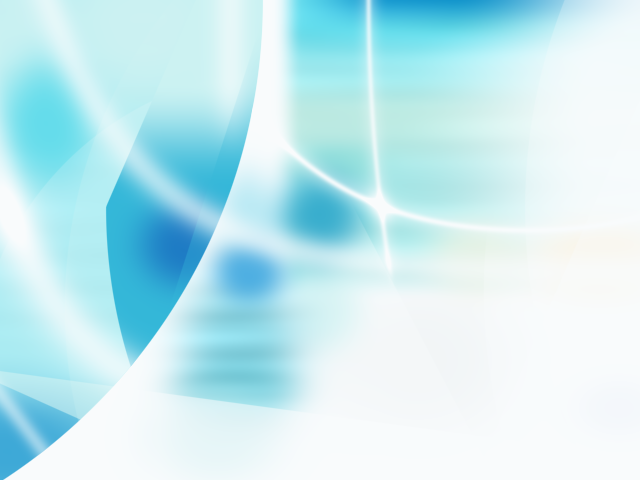
Give the GLSL for this background, as a Shadertoy shader.

```glsl
#define WHITE vec3(0.975, 0.985, 0.99)
#define PALE vec3(0.82, 0.95, 0.95)
#define AQUA vec3(0.38, 0.86, 0.92)
#define TEAL vec3(0.16, 0.70, 0.84)
#define OCEAN vec3(0.08, 0.59, 0.81)
#define COBALT vec3(0.06, 0.43, 0.75)
#define MINT vec3(0.74, 0.92, 0.89)
#define CREAM vec3(0.99, 0.93, 0.82)
#define DISC_CENTRE vec2(-0.646, 1.0)
#define DISC_RADIUS 1.194
#define SILK 0.16

vec2 hashGradient(vec2 cell) {
    vec2 h = vec2(dot(cell, vec2(127.1, 311.7)), dot(cell, vec2(269.5, 183.3)));
    return 2.0 * fract(sin(h) * 43758.5) - 1.0;
}

float gradientNoise(vec2 p) {
    vec2 i = floor(p), f = fract(p);
    vec2 u = f * f * f * (f * (f * 6.0 - 15.0) + 10.0);
    vec2 e = vec2(1.0, 0.0);
    float low = mix(dot(hashGradient(i), f), dot(hashGradient(i + e), f - e), u.x);
    float high = mix(dot(hashGradient(i + e.yx), f - e.yx),
                     dot(hashGradient(i + 1.0), f - 1.0), u.x);
    return mix(low, high, u.y);
}

// Antialiased step across a signed distance
float side(float d) {
    float w = 0.8 / iResolution.y;
    return smoothstep(-w, w, d);
}

float insideCircle(vec2 p, vec2 centre, float radius) {
    return side(radius - length(p - centre));
}

// Positive to the right of the direction from a to b
float lineDistance(vec2 p, vec2 a, vec2 b) {
    vec2 d = normalize(b - a);
    return (p.x - a.x) * d.y - (p.y - a.y) * d.x;
}

float glow(float d, float width) {
    return exp(-d * d / (width * width));
}

// Approximate distance to y = base + height * exp(-rate * x)
float decayDistance(vec2 p, float base, float height, float rate) {
    float rise = height * exp(-rate * p.x);
    return (p.y - base - rise) / sqrt(1.0 + rate * rate * rise * rise);
}

// Soft elliptical patch of colour with a flat middle
void tint(inout vec3 col, vec2 p, vec2 centre, vec2 size, vec3 hue, float amount) {
    vec2 d = (p - centre) / size;
    float q = dot(d, d);
    col = mix(col, hue, amount * exp(-q * sqrt(q)));
}

vec3 openField(vec2 p, float silk) {
    // Horizontal colour bands, fading right and below
    vec3 sky = mix(vec3(0.66, 0.91, 0.91), MINT, smoothstep(0.62, 0.75, p.y));
    sky = mix(sky, vec3(0.62, 0.92, 0.94), smoothstep(0.76, 0.86, p.y));
    sky = mix(sky, AQUA, smoothstep(0.85, 0.95, p.y));
    sky = mix(sky, OCEAN, smoothstep(0.93, 1.01, p.y) * smoothstep(0.58, 0.82, p.x));
    sky += silk * 0.4;
    float fade = smoothstep(0.56, 0.63, p.x) * smoothstep(0.37, 0.44, p.y);
    fade *= 1.0 - 0.93 * smoothstep(0.82, 1.24, p.x - 0.12 * smoothstep(0.85, 1.0, p.y));
    vec3 col = mix(WHITE, sky, fade);

    // Warm and cool patches
    tint(col, p, vec2(0.70, 0.66), vec2(0.10, 0.04), vec3(0.52, 0.85, 0.83), 0.6);
    tint(col, p, vec2(0.99, 0.46), vec2(0.10, 0.08), vec3(0.93, 0.94, 0.86), 0.7);
    tint(col, p, vec2(1.25, 0.45), vec2(0.15, 0.08), CREAM, 0.85);
    tint(col, p, vec2(1.29, 0.15), vec2(0.09, 0.06), vec3(0.88, 0.91, 0.96), 0.8);
    tint(col, p, vec2(0.87, 0.25), vec2(0.20, 0.16), vec3(0.94, 0.955, 0.96), 0.8);
    tint(col, p, vec2(0.54, 0.55), vec2(0.09, 0.10), vec3(0.60, 0.88, 0.94), 0.7);
    tint(col, p, vec2(0.68, 0.36), vec2(0.08, 0.09), PALE, 0.8);
    tint(col, p, vec2(0.50, 0.28), vec2(0.13, 0.16), vec3(0.50, 0.83, 0.89) + silk, 0.9);
    tint(col, p, vec2(0.49, 0.19), vec2(0.12, 0.06), vec3(0.42, 0.79, 0.85) + silk, 0.7);
    tint(col, p, vec2(0.52, 0.435), vec2(0.075, 0.065), vec3(0.22, 0.64, 0.87), 0.85);
    tint(col, p, vec2(0.67, 0.545), vec2(0.085, 0.095), vec3(0.20, 0.67, 0.80), 0.95);
    tint(col, p, vec2(0.45, 0.09), vec2(0.13, 0.10), vec3(0.76, 0.92, 0.93), 0.7);

    // Translucent sheets
    float sheet = 0.25 * insideCircle(p, vec2(2.28, 0.566), 1.186);
    sheet += 0.3 * insideCircle(p, vec2(2.158, 0.392), 1.15) * smoothstep(0.55, 0.42, p.y);
    sheet += 0.2 * side(lineDistance(p, vec2(1.128, 0.323), vec2(1.333, 0.792)));
    sheet += 0.3 * side(-lineDistance(p, vec2(0.964, 0.132), vec2(0.729, 0.583)))
           * smoothstep(0.66, 0.80, p.x) * smoothstep(0.60, 0.48, p.y);
    sheet += 0.55 * side(lineDistance(p, vec2(0.0, 0.227), vec2(0.73, 0.128)))
           * smoothstep(0.25, 0.34, p.x);
    return mix(col, WHITE, clamp(sheet, 0.0, 1.0));
}

vec3 glassDisc(vec2 p, float silk) {
    vec3 col = vec3(0.60, 0.91, 0.94) + silk * 0.2;
    tint(col, p, vec2(0.30, 0.95), vec2(0.26, 0.20), PALE, 0.9);
    tint(col, p, vec2(0.0, 0.95), vec2(0.12, 0.16), PALE, 0.8);
    tint(col, p, vec2(0.10, 0.74), vec2(0.09, 0.13), AQUA, 0.95);
    tint(col, p, vec2(0.02, 0.06), vec2(0.25, 0.13), OCEAN, 1.0);
    col = mix(col, WHITE, 0.18 * insideCircle(p, vec2(0.6, 0.2), 0.654));
    col = mix(col, PALE, 0.22 * insideCircle(p, vec2(1.155, 0.36), 1.02));

    // Saturated lens with a deep core
    float lens = insideCircle(p, vec2(1.306, 0.566), 1.085)
               * side(lineDistance(p, vec2(0.069, 0.219), vec2(0.408, 1.0)));
    vec3 deep = mix(TEAL, vec3(0.80, 0.95, 0.95), smoothstep(0.60, 0.83, p.y));
    tint(deep, p, vec2(0.39, 0.49), vec2(0.10, 0.09), COBALT, 0.95);
    float facet = side(lineDistance(p, vec2(0.36, 0.38), vec2(0.55, 0.97)));
    deep = mix(deep, TEAL, 0.35 * facet * smoothstep(0.95, 0.65, p.y));
    col = mix(col, deep, 0.92 * lens);

    // Pale wedge across the foot
    float wedge = side(lineDistance(p, vec2(0.0, 0.227), vec2(0.73, 0.128)))
                * side(-lineDistance(p, vec2(0.0, 0.201), vec2(0.165, 0.127)));
    return mix(col, PALE, 0.6 * wedge);
}

void mainImage(out vec4 fragColor, in vec2 fragCoord) {
    vec2 p = fragCoord / iResolution.y;
    float silk = SILK * gradientNoise(p * vec2(2.5, 22.0));
    float disc = insideCircle(p, DISC_CENTRE, DISC_RADIUS);
    vec3 col = mix(openField(p, silk), glassDisc(p, silk), disc);

    // Broad soft beams
    float beam = 0.62 * glow(decayDistance(p, 0.43, 0.902, 4.73), 0.035);
    float leftBeam = decayDistance(p, 0.13, 0.49, 6.3);
    beam += disc * (0.75 * glow(leftBeam, 0.05) + 0.4 * glow(length(p - vec2(0.02, 0.55)), 0.09));
    beam += 0.5 * disc * glow(lineDistance(p, vec2(0.0, 0.18), vec2(0.09, 0.06)), 0.018);
    beam += 0.6 * glow(p.x - 0.48, 0.035) * smoothstep(0.66, 0.85, p.y);
    beam += 0.8 * (1.0 - disc) * glow(p.x - 0.56, 0.04) * smoothstep(0.5, 0.75, p.y);

    // Fine crossing arcs of light
    float d = p.x - 1.1, q = d * d;
    float slope = 0.92 * d + 3.6 * d * q;
    float arc = (p.y - 0.52 - 0.46 * q - 0.9 * q * q) / sqrt(1.0 + slope * slope);
    float fall = 1.0 - p.y;
    float stem = p.x - 0.768 - 0.139 * fall * fall;
    beam += (1.0 - disc) * (0.6 * glow(arc, 0.007) + 0.35 * glow(arc, 0.024));
    beam += smoothstep(0.36, 0.52, p.y) * (0.5 * glow(stem, 0.006) + 0.3 * glow(stem, 0.02));
    beam += 0.5 * glow(length(vec2(arc, stem)), 0.025);
    fragColor = vec4(mix(col, WHITE, clamp(beam, 0.0, 1.0)), 1.0);
}
```
